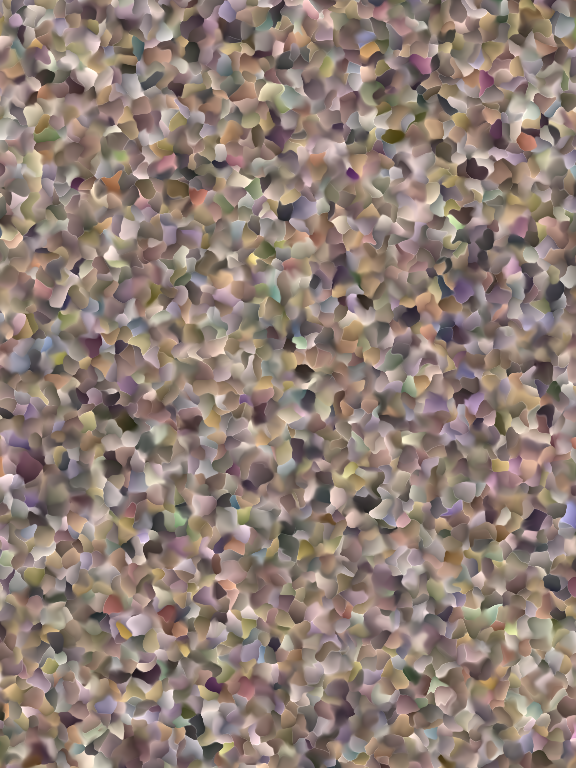
A Shadertoy shader for this texture:

```glsl
// Draws a dense mosaic of small muted pebble-like grains in browns and greys.
// A warped Voronoi field gives the grains; their colours are blended with a
// locally varying sharpness, so one side of a grain is crisp, another melts.

const float GRAINS_ACROSS = 43.0;   // grains over the canvas width
const float JITTER = 0.95;          // scatter of the grain centres
const float WARP = 0.34;            // bending of the borders
const float SOFT_BLEND = 6.0;       // blend rate of melted borders
const float CRISP_BLEND = 45.0;     // blend rate of crisp borders
const float CONTRAST = 1.08;        // spread of the palette about its mean
const float SHADING = 0.46;         // light to dark slope inside a grain
const float TINT = 0.34;            // strength of the colour accents
const float RIM_LIGHT = 0.13;       // brightness of thin seams

const vec3 MEAN_TONE = vec3(0.565, 0.495, 0.460);
const vec3 BROWN = vec3(0.56, 0.48, 0.43);
const vec3 UMBER = vec3(0.45, 0.39, 0.37);
const vec3 MAUVE = vec3(0.60, 0.55, 0.55);
const vec3 CREAM = vec3(0.73, 0.67, 0.64);
const vec3 OCHRE = vec3(0.65, 0.56, 0.45);
const vec3 SOOT  = vec3(0.30, 0.26, 0.26);

// Three random values per lattice point, without sine
vec3 hash3(vec2 p, float seed) {
    vec3 q = fract(vec3(p.xyx + seed * 17.31) * vec3(0.1031, 0.1030, 0.0973));
    q += dot(q, q.yxz + 33.33);
    return fract((q.xxy + q.yzz) * q.zyx);
}

// Smooth value noise, three channels
vec3 noise3(vec2 p, float seed) {
    vec2 i = floor(p), f = fract(p);
    f = f * f * (3.0 - 2.0 * f);
    vec3 low = mix(hash3(i, seed), hash3(i + vec2(1, 0), seed), f.x);
    vec3 high = mix(hash3(i + vec2(0, 1), seed), hash3(i + vec2(1, 1), seed), f.x);
    return mix(low, high, f.y);
}

// Palette entry chosen by its share of the area
vec3 paletteTone(float pick) {
    if (pick < 0.22) return BROWN;
    if (pick < 0.42) return UMBER;
    if (pick < 0.62) return MAUVE;
    if (pick < 0.79) return CREAM;
    if (pick < 0.92) return OCHRE;
    return SOOT;
}

// Colour of one grain, shaded along its own direction
vec3 grainColor(vec2 cell, vec2 offset) {
    vec3 pick = hash3(cell, 3.0);
    vec3 hue = hash3(cell, 5.0) - 0.5;
    vec3 tone = MEAN_TONE + CONTRAST * (paletteTone(pick.x) - MEAN_TONE);
    hue -= dot(hue, vec3(0.3333));
    hue *= vec3(0.8, 0.6, 1.0);
    float accent = 0.22 + 0.8 * pow(pick.y, 8.0);
    float angle = 6.2832 * pick.z;
    float slope = dot(offset, vec2(cos(angle), sin(angle)));
    float value = 0.08 * (fract(pick.y * 7.0) - 0.5);
    return tone * (1.0 + SHADING * clamp(slope, -0.9, 0.9)) + value + TINT * accent * hue;
}

// Distance to a grain: turned, stretched, between round and boxy
float grainDistance(vec2 cell, vec2 offset) {
    vec3 shape = hash3(cell, 7.0);
    float angle = (shape.x - 0.5) * 1.2;
    float c = cos(angle), s = sin(angle);
    vec2 q = abs(mat2(c, s, -s, c) * offset);
    q *= mix(vec2(1.3, 0.72), vec2(0.85, 1.15), shape.y);
    float boxy = max(q.x, q.y) * 1.15;
    return mix(length(q), boxy, 0.6 * shape.z) - 0.35 * (shape.y * shape.z - 0.25);
}

void mainImage(out vec4 fragColor, in vec2 fragCoord) {
    vec2 p = fragCoord / iResolution.x * GRAINS_ACROSS;
    float pixel = GRAINS_ACROSS / iResolution.x;

    // Bend the plane and choose the local sharpness
    p += WARP * 2.0 * (noise3(p * 1.1, 11.0).xy - 0.5);
    p += WARP * 0.7 * (noise3(p * 2.3, 13.0).xy - 0.5);
    float crisp = smoothstep(0.25, 0.65, noise3(p * 1.3, 17.0).x);
    float rate = min(mix(SOFT_BLEND, CRISP_BLEND, crisp * crisp), 4.0 / pixel);

    // Blend neighbouring grains by distance
    vec2 home = floor(p);
    vec3 sum = vec3(0.0);
    float total = 0.0, nearest = 9.0, second = 9.0;
    for (int y = -2; y <= 2; y++) {
        for (int x = -2; x <= 2; x++) {
            vec2 cell = home + vec2(x, y);
            vec2 center = cell + 0.5 + JITTER * (hash3(cell, 1.0).xy - 0.5);
            vec2 offset = p - center;
            float d = grainDistance(cell, offset);
            float weight = exp(-rate * d);
            sum += weight * grainColor(cell, offset);
            total += weight;
            second = min(second, max(nearest, d));
            nearest = min(nearest, d);
        }
    }
    vec3 color = sum / total;

    // Thin pale seams on some crisp borders
    float seamWidth = max(0.11, 1.2 * pixel);
    float seam = 1.0 - smoothstep(0.0, seamWidth, second - nearest);
    color += RIM_LIGHT * seam * crisp * smoothstep(0.4, 0.7, noise3(p * 0.9, 19.0).y);

    // Faint drift of tint between neighbouring grains
    color += 0.05 * (noise3(p * 0.7, 29.0) - 0.5);
    fragColor = vec4(clamp(color, 0.0, 1.0), 1.0);
}
```
